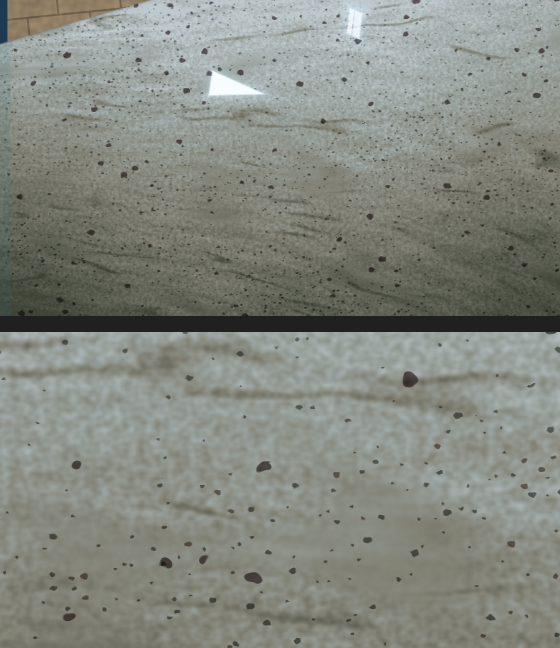
Top, the full canvas; bottom, a detail of the centre.
Write a WebGL 2 fragment shader that draws this texture.

```glsl
#version 300 es
precision highp float;
// Polished granite slab lit from above: a tone ramp follows the falloff of light,
// darkened by stretched gradient-noise veins, fine grain and scattered mineral specks.
// Window reflections lie on top; a tiled wall shows behind the upper left edge.

uniform vec2 u_resolution;
out vec4 fragColor;

const vec3 SHADOW = vec3(0.25, 0.27, 0.22);
const vec3 DUSK   = vec3(0.38, 0.39, 0.34);
const vec3 STONE  = vec3(0.51, 0.51, 0.46);
const vec3 PALE   = vec3(0.59, 0.62, 0.60);
const vec3 SHEEN  = vec3(0.71, 0.75, 0.76);
const vec3 WALL   = vec3(0.56, 0.49, 0.39);
const vec3 POST   = vec3(0.11, 0.23, 0.32);
const vec3 GLARE  = vec3(0.97, 0.99, 1.0);
const float LIGHT_LOW = 0.37, LIGHT_HIGH = 0.77;  // brightness at bottom and top
const float TILT_LOW = -0.20, TILT_HIGH = 0.10;   // vein slope at bottom and top
const float GRAIN = 0.19, STREAK = 0.16, VEIN = 0.24;
const float FINE_CELL = 0.0155, COARSE_CELL = 0.043;

vec2 hash2(vec2 p) {
  vec3 q = fract(p.xyx * vec3(0.1031, 0.1030, 0.0973));
  q += dot(q, q.yzx + 33.33);
  return fract((q.xx + q.yz) * q.zy);
}

float corner(vec2 cell, vec2 offset) {
  float a = 6.28318 * hash2(cell + 57.0).x;
  return dot(vec2(cos(a), sin(a)), offset);
}

float noise(vec2 p) {  // gradient noise, about -0.7 to 0.7
  vec2 i = floor(p), f = p - i, e = vec2(1.0, 0.0);
  vec2 w = f * f * f * (f * (f * 6.0 - 15.0) + 10.0);
  return mix(mix(corner(i, f), corner(i + e, f - e), w.x),
             mix(corner(i + e.yx, f - e.yx), corner(i + 1.0, f - 1.0), w.x), w.y);
}

vec3 tone(float l) {
  vec3 c = mix(SHADOW * 0.35, SHADOW, smoothstep(0.06, 0.26, l));
  c = mix(c, DUSK, clamp((l - 0.26) / 0.12, 0.0, 1.0));
  c = mix(c, STONE, clamp((l - 0.38) / 0.12, 0.0, 1.0));
  c = mix(c, PALE, clamp((l - 0.50) / 0.11, 0.0, 1.0));
  return mix(c, SHEEN, clamp((l - 0.61) / 0.13, 0.0, 1.3));
}

// Coverage in x, a random tint in y
vec2 specks(vec2 p, float cell, float chance, float px) {
  vec2 q = p / cell, base = floor(q), result = vec2(0.0);
  q += 0.12 * vec2(noise(q * 3.1), noise(q * 3.1 + 40.0));
  for (int j = -1; j <= 1; j++)
    for (int i = -1; i <= 1; i++) {
      vec2 id = base + vec2(i, j), r = hash2(id + 211.0), s = hash2(id + 419.0);
      vec2 d = (q - id - r) * vec2(0.75, 1.0);
      float radius = mix(0.07, 0.22, s.x * s.x), soft = 0.8 * px / cell;
      float cover = 1.0 - smoothstep(radius - soft, radius + soft, length(d));
      cover *= step(s.y, chance);
      if (cover > result.x) result = vec2(cover, r.x);
    }
  return result;
}

// Signed distance to the line a-b, positive on its right
float side(vec2 p, vec2 a, vec2 b) {
  vec2 d = normalize(b - a);
  return dot(p - a, vec2(d.y, -d.x));
}

void main() {
  float px = 1.0 / u_resolution.y;
  vec2 p = gl_FragCoord.xy * px;
  float x = p.x / (u_resolution.x * px);

  // Light falling off downwards and to the sides
  float light = mix(LIGHT_LOW, LIGHT_HIGH, p.y);
  light -= 0.13 * (1.0 - smoothstep(0.0, 0.35, x)) * (1.0 - 0.7 * p.y);
  light -= 0.08 * smoothstep(0.65, 1.0, x);
  light += 0.03 * noise(p * 2.3);

  // Flow coordinates follow the bedding of the stone
  vec2 flow = vec2(p.x, p.y - mix(TILT_LOW, TILT_HIGH, p.y) * p.x);
  flow.y += 0.030 * noise(flow * vec2(2.6, 5.0)) + 0.010 * noise(flow * vec2(9.0, 16.0) + 7.0);
  float banding = smoothstep(-0.25, 0.4, noise(flow * vec2(1.6, 6.0) + 3.0));
  float lower = 1.0 - smoothstep(0.15, 0.5, p.y);
  float streak = noise(flow * vec2(5.0, 38.0)) + 0.6 * noise(flow * vec2(11.0, 85.0) + 9.0);
  float ridge = abs(noise(flow * vec2(3.2, 24.0) + 21.0));
  float wisp = smoothstep(0.12, 0.4, noise(flow * vec2(4.5, 15.0) + 31.0) + 0.12 * lower);
  float vein = (1.0 - smoothstep(0.0, 0.13, ridge)) * wisp;
  float patches = smoothstep(0.1, 0.5, noise(flow * vec2(3.5, 11.0) + 63.0));

  // Crystalline grain
  float grain = noise(p * 75.0) + 0.9 * noise(p * vec2(125.0, 150.0) + 17.0);
  float shade = 1.0 + GRAIN * grain * (1.0 - 0.45 * p.y);
  shade += STREAK * streak * mix(0.35, 1.0, max(banding, lower));
  shade -= VEIN * vein + 0.12 * patches * (0.6 + grain);
  vec3 color = tone(light * shade);

  // Mineral specks, thicker along some bands
  float chance = mix(0.10, 0.42, banding);
  vec2 fine = specks(p, FINE_CELL, chance, px);
  vec2 coarse = specks(p + 5.0, COARSE_CELL, 0.13, px);
  vec3 mineral = mix(vec3(0.32, 0.33, 0.30), vec3(0.46, 0.34, 0.30), step(0.75, fine.y));
  color = mix(color, color * mineral, fine.x * mix(0.85, 0.55, p.y));
  color = mix(color, color * vec3(0.36, 0.29, 0.30), 0.8 * coarse.x);

  // Hazy strip along the left edge
  float strip = 1.0 - smoothstep(0.030, 0.038, p.x);
  color = mix(color, color * 0.85 + vec3(0.02, 0.07, 0.08), 0.7 * strip);

  // Triangular and paned reflections with a cool halo
  vec2 a = vec2(0.673, 0.775), b = vec2(0.833, 0.703), c = vec2(0.661, 0.699);
  float tri = max(max(-side(p, a, b), -side(p, b, c)), -side(p, c, a));
  vec2 w = p - vec2(1.122, 0.926);
  w = vec2(w.x - 0.13 * w.y, w.y + 0.45 * w.x);
  float pane = max(abs(w.x) - 0.021, abs(w.y) - 0.042);
  float bar = smoothstep(0.001, 0.004, abs(w.x + 0.004));
  color += vec3(0.10, 0.14, 0.18) * (exp(-max(tri, 0.0) * 70.0) + 0.7 * exp(-max(pane, 0.0) * 70.0));
  color = mix(color, GLARE, 1.0 - smoothstep(-px, 1.5 * px, tri));
  color = mix(color, GLARE, (1.0 - smoothstep(-0.004, 0.004, pane)) * mix(0.35, 0.8, bar));

  // Tiled wall and post beyond the slab edge
  float edge = -side(p, vec2(0.0, 0.861), vec2(0.475, 1.0));
  vec2 tile = vec2(p.x + 0.12 * p.y, p.y - 0.10 * p.x + 0.04) / vec2(0.20, 0.075);
  tile.x += 0.5 * mod(floor(tile.y), 2.0);
  vec2 gap = (0.5 - abs(fract(tile) - 0.5)) * vec2(0.20, 0.075);
  float mortar = 1.0 - smoothstep(0.001, 0.005, min(gap.x, gap.y));
  vec3 wall = WALL * (1.0 + 0.12 * noise(p * 45.0) + 0.1 * noise(p * 12.0) - 0.25 * mortar);
  wall = mix(POST, wall, smoothstep(0.021, 0.026, p.x));
  color *= 1.0 - 0.25 * exp(-abs(edge) * 220.0);
  color = mix(color, wall, smoothstep(-px, px, edge));

  fragColor = vec4(clamp(color, 0.0, 1.0), 1.0);
}
```
